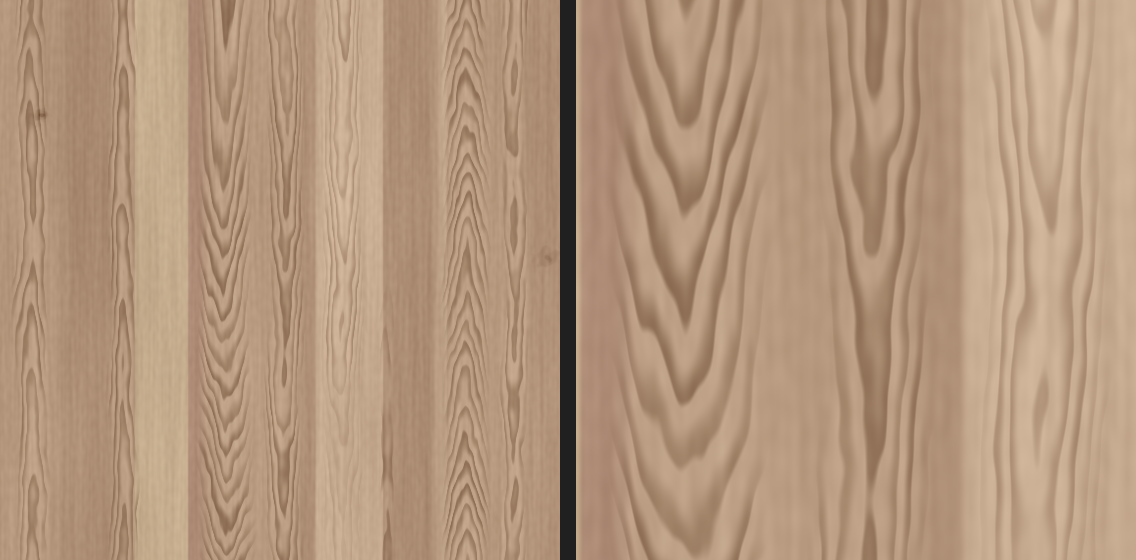
Left, the full canvas; right, a detail of the centre.
This texture is drawn by a three.js fragment shader. Its source:

```glsl
varying vec2 vUv;

vec2 gradientAt(vec2 cell) {
  float angle = 6.2832 * fract(sin(dot(cell, vec2(127.1, 311.7))) * 43758.55);
  return vec2(cos(angle), sin(angle));
}

float hash(float n) {
  return fract(sin(n * 91.35) * 4375.85);
}

float gradientNoise(vec2 p) {
  vec2 i = floor(p);
  vec2 f = p - i;
  vec2 u = f * f * f * (f * (f * 6.0 - 15.0) + 10.0);
  vec2 e = vec2(1.0, 0.0);
  float low = mix(dot(gradientAt(i), f), dot(gradientAt(i + e.xy), f - e.xy), u.x);
  float high = mix(dot(gradientAt(i + e.yx), f - e.yx),
                   dot(gradientAt(i + e.xx), f - e.xx), u.x);
  return mix(low, high, u.y);
}

// Lays a new board tone over everything right of its left edge
vec3 board(vec3 under, float x, float left, float softness, vec3 tone) {
  return mix(under, tone, smoothstep(left - softness, left + softness, x));
}

// Cathedral grain: nested arches, pointing up (+1) or down (-1)
float cathedral(vec2 p, float center, float width, float rate, float slope, float direction) {
  float seed = center * 137.0;
  float drift = 0.009 * gradientNoise(vec2(seed, p.y * 4.0));
  float dx = p.x - center - drift;
  float r = sqrt(dx * dx + 0.00004);
  float phase = rate * (direction * p.y + slope * (r + 9.0 * r * r));
  phase += 1.7 * gradientNoise(vec2(p.x * 9.0 + seed, p.y * 4.5));
  phase += 0.7 * gradientNoise(vec2(p.x * 38.0 + seed, p.y * 13.0));
  phase += 0.28 * gradientNoise(vec2(p.x * 90.0, p.y * 30.0 + seed));

  // Latewood darkens slowly, then ends on a crisper edge
  float t = fract(phase);
  float late = smoothstep(0.25, 0.82, t) * (1.0 - smoothstep(0.84, 1.0, t));
  late *= 0.6 + 0.5 * hash(floor(phase) + seed);
  float ragged = abs(dx) + 0.012 * gradientNoise(vec2(p.x * 25.0, p.y * 6.0 + seed));
  float mask = 1.0 - smoothstep(width * 0.55, width * 1.15, ragged);
  return mask * mix(0.04, -0.14, late);
}

// Straight pores, fibres and slow tonal drift
float straightGrain(vec2 p) {
  float shade = 0.035 * gradientNoise(vec2(p.x * 11.0, p.y * 1.8));
  shade += 0.032 * gradientNoise(vec2(p.x * 75.0, p.y * 2.5));
  shade += 0.035 * gradientNoise(vec2(p.x * 170.0 + 7.0, p.y * 7.0));
  shade += 0.025 * gradientNoise(vec2(p.x * 140.0, p.y * 60.0));
  return shade;
}

float knot(vec2 p, vec2 center, float radius) {
  vec2 d = (p - center) * vec2(1.0, 1.3);
  float r = length(d) / radius + 0.8 * gradientNoise(p * 90.0);
  float rings = 0.5 + 0.5 * cos(r * 7.0);
  return -0.15 * exp(-r * r * 2.0) - 0.05 * rings * exp(-r * r * 0.6);
}

void main() {
  vec2 p = vUv;
  float x = p.x + 0.003 * gradientNoise(vec2(p.x * 5.0, p.y * 3.0));

  // Boards from left to right
  vec3 tan0 = vec3(0.70, 0.585, 0.48);
  vec3 brown = vec3(0.665, 0.545, 0.445);
  vec3 straw = vec3(0.765, 0.67, 0.55);
  vec3 rose = vec3(0.675, 0.54, 0.455);
  vec3 cream = vec3(0.775, 0.665, 0.56);
  vec3 wood = tan0;
  wood = board(wood, x, 0.115, 0.025, brown);
  wood = board(wood, x, 0.200, 0.010, tan0);
  wood = board(wood, p.x, 0.241, 0.002, straw);
  wood = board(wood, p.x, 0.336, 0.002, rose);
  wood = board(wood, x, 0.365, 0.015, tan0);
  wood = board(wood, p.x, 0.437, 0.003, tan0 + 0.012);
  wood = board(wood, x, 0.535, 0.012, brown + 0.015);
  wood = board(wood, p.x, 0.564, 0.003, cream);
  wood = board(wood, p.x, 0.684, 0.002, brown + 0.01);
  wood = board(wood, x, 0.778, 0.016, cream - 0.02);
  wood = board(wood, p.x, 0.798, 0.002, tan0 + 0.01);
  wood = board(wood, x, 0.870, 0.012, tan0 + 0.015);
  wood = board(wood, x, 0.940, 0.015, brown + 0.02);

  // Hearts of the boards
  float shade = straightGrain(p);
  shade += 0.80 * cathedral(p, 0.056, 0.028, 5.0, 13.0, 1.0);
  shade += 0.90 * cathedral(p, 0.219, 0.024, 5.0, 15.0, 1.0);
  float stretchedY = p.y - 0.38 * p.y * p.y;
  shade += cathedral(vec2(p.x, stretchedY), 0.403, 0.046, 26.0, 1.7, -1.0);
  shade += 0.90 * cathedral(p, 0.508, 0.032, 7.0, 10.0, -1.0);
  float ovalFade = mix(0.3, 0.8, smoothstep(0.30, 0.40, p.y));
  shade += ovalFade * cathedral(p, 0.612, 0.036, 5.0, 14.0, -1.0);
  float seamFade = 1.0 - smoothstep(0.25, 0.55, p.y);
  shade += 0.7 * seamFade * cathedral(p, 0.692, 0.012, 4.0, 20.0, 1.0);
  shade += cathedral(p, 0.832, 0.040, 20.0, 2.9, 1.0);
  shade += 0.85 * cathedral(p, 0.917, 0.022, 4.0, 18.0, -1.0);

  shade += knot(p, vec2(0.072, 0.794), 0.014);
  shade += 0.5 * knot(p, vec2(0.977, 0.540), 0.020);

  gl_FragColor = vec4(wood + shade * vec3(0.96, 1.0, 0.98), 1.0);
}
```
